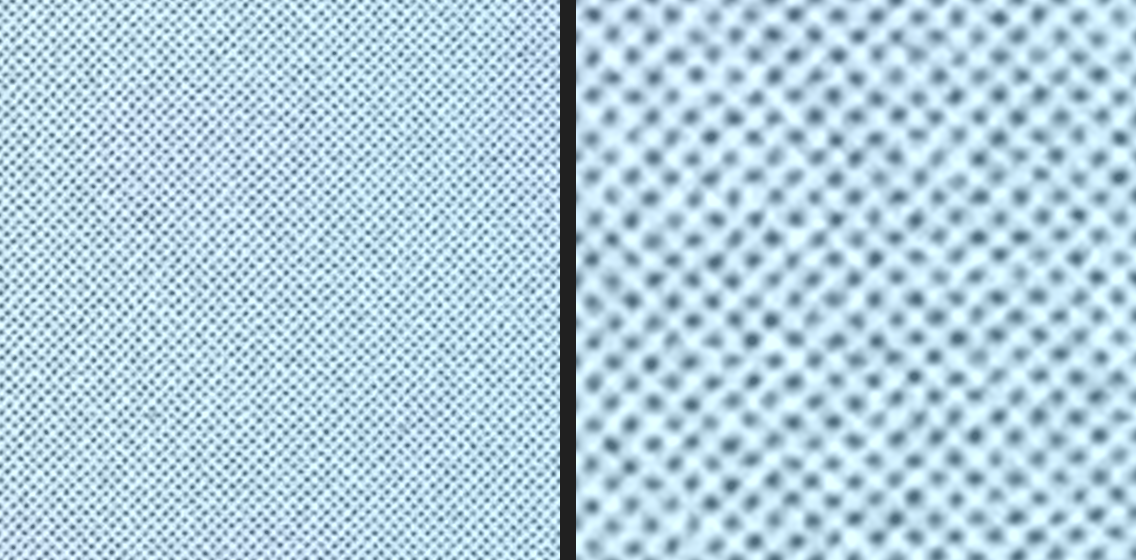
Left: the whole. Right: its middle third, enlarged.
Give the GLSL for this texture, as a WebGL 1 fragment shader.

```glsl
precision highp float;
// Pale blue woven mesh: a staggered grid of small dark pinholes between bright
// threads. Each hole is a soft, nearly round spot with its own jitter; slow noise
// bends and tints the cloth, fine noise gives fibre grain and a few dark slubs.

uniform vec2 u_resolution;

const float REPEATS = 42.0;        // holes along one row; rows are staggered
const float HOLE_SIGMA = 0.160;    // softness radius, in repeats
const float HOLE_STRETCH = 1.07;
const float HOLE_TILT = 0.35;
const float HOLE_JITTER = 0.09;
const float HOLE_DEPTH = 0.96;
const float DEPTH_SPREAD = 0.30;
const float KNOT_GLOW = 0.07;      // extra light where threads cross
const float WARP = 0.30;           // slow bending of the rows, in repeats
const float FIBRE_GRAIN = 0.16;
const float SPECK_GRAIN = 0.20;
const float SLUB_CELLS = 6.0;
const float SLUB_CHANCE = 0.12;
const float TAU = 6.2831853;
const vec3 HOLE_COLOR = vec3(0.365, 0.475, 0.535);
const vec3 THREAD_COLOR = vec3(0.860, 0.970, 1.025);
const vec3 LAVENDER_SHIFT = vec3(0.008, -0.012, 0.006);
const vec3 BLUE_SHIFT = vec3(-0.025, -0.010, 0.0);

float hash(vec2 p) {
  vec3 q = fract(vec3(p.xyx) * 0.1031);
  q += dot(q, q.yzx + 33.33);
  return fract((q.x + q.y) * q.z);
}

vec2 hash2(vec2 p) {
  return vec2(hash(p + 17.3), hash(p + 71.9));
}

float noise(vec2 p) {
  vec2 i = floor(p);
  vec2 f = fract(p);
  f = f * f * (3.0 - 2.0 * f);
  float low = mix(hash(i), hash(i + vec2(1.0, 0.0)), f.x);
  float high = mix(hash(i + vec2(0.0, 1.0)), hash(i + 1.0), f.x);
  return mix(low, high, f.y);
}

vec2 rotate(vec2 p, float angle) {
  float c = cos(angle);
  float s = sin(angle);
  return vec2(c * p.x + s * p.y, c * p.y - s * p.x);
}

// Darkness of one hole, measured from its lattice site.
float hole(vec2 p, vec2 site) {
  vec2 d = p - site - (hash2(site * 2.0) - 0.5) * HOLE_JITTER;
  d = rotate(d, HOLE_TILT + (hash(site * 2.0 + 5.7) - 0.5) * 1.4);
  d *= vec2(1.0 / HOLE_STRETCH, HOLE_STRETCH);
  float depth = HOLE_DEPTH + (hash(site * 2.0 + 41.2) - 0.5) * DEPTH_SPREAD;
  return depth * exp(-dot(d, d) / (2.0 * HOLE_SIGMA * HOLE_SIGMA));
}

// Two interleaved square lattices, four nearest sites of each.
float holes(vec2 p) {
  float sum = 0.0;
  for (int lattice = 0; lattice < 2; lattice++) {
    vec2 shift = vec2(0.5 * float(lattice));
    vec2 corner = floor(p - shift) + shift;
    for (int j = 0; j < 2; j++) {
      for (int i = 0; i < 2; i++) {
        sum += hole(p, corner + vec2(float(i), float(j)));
      }
    }
  }
  return sum;
}

// Rare short smudges where a thread is thickened.
float slubs(vec2 uv) {
  vec2 p = uv * SLUB_CELLS;
  vec2 cell = floor(p);
  vec2 d = fract(p) - 0.3 - 0.4 * hash2(cell);
  d = rotate(d, 0.3 + 0.8 * hash(cell + 3.1));
  d.y += (noise(p * 14.0) - 0.5) * 0.06;
  float present = step(1.0 - SLUB_CHANCE, hash(cell + 9.4));
  return present * exp(-dot(d * d, vec2(180.0, 900.0)));
}

void main() {
  vec2 uv = gl_FragCoord.xy / u_resolution.y;

  // Slightly uneven weave
  vec2 bend = vec2(noise(uv * 3.0 + 4.0), noise(uv * 3.0 + 23.0)) - 0.5;
  vec2 p = uv * REPEATS + bend * WARP;
  p += (vec2(noise(p * 0.9), noise(p * 0.9 + 50.0)) - 0.5) * 0.10;

  // Contrast eases off a little toward the right
  float shade = holes(p) * (1.05 - 0.10 * uv.x);
  float crossing = max(0.0, -cos(TAU * p.x) * cos(TAU * p.y));
  shade -= KNOT_GLOW * crossing;

  // Fibre grain along both diagonals, with finer specks
  vec2 q = rotate(p, 0.785);
  float fibre = noise(q * vec2(2.5, 5.0)) + noise(q * vec2(5.0, 2.5) + 60.0) - 1.0;
  float speck = noise(p * 5.5 + 31.0) - 0.5;
  shade += FIBRE_GRAIN * fibre + SPECK_GRAIN * speck;
  shade += 0.35 * slubs(uv);

  vec3 color = mix(THREAD_COLOR, HOLE_COLOR, clamp(shade, -0.12, 1.1));

  // Broad tint drift
  float lavender = smoothstep(0.5, 0.9, noise(uv * 4.0 + 12.0));
  color += LAVENDER_SHIFT * lavender;
  color += BLUE_SHIFT * smoothstep(0.0, 1.0, uv.x);
  gl_FragColor = vec4(clamp(color, 0.0, 1.0), 1.0);
}
```
